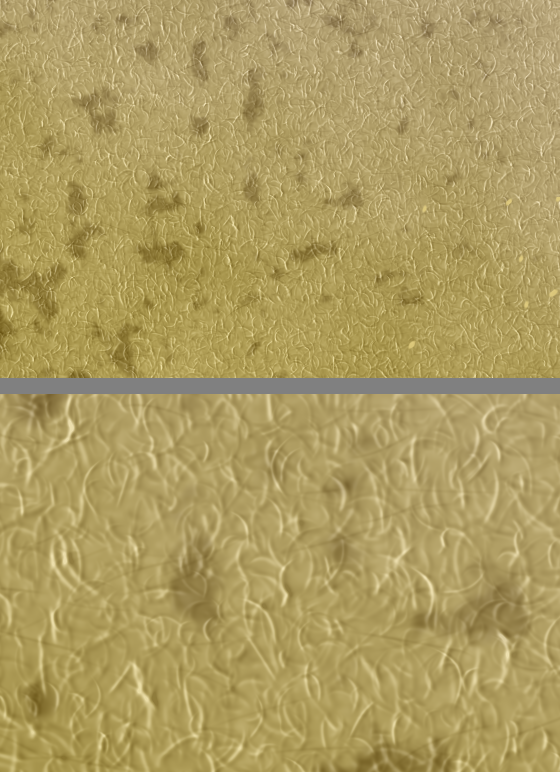
Top, the full canvas; bottom, a detail of the centre.
This texture is drawn by a Shadertoy shader. Its source:

```glsl
// Matted golden fibre sheet: glossy curved hairs, fine dark strands, stains and pale flecks.
#define HAIR_LAYERS 8
#define HAIR_CELL 0.034
#define HAIR_WIDTH 0.0024
#define HAIR_CONTRAST 0.90
#define STRAND_LAYERS 3
#define STRAND_CELL 0.10
#define STRAND_DARKNESS 0.45
#define GRAIN_AMOUNT 0.38
#define STAIN_AMOUNT 0.75
#define FLECK_CELL 0.13

// Sineless hash: three random values per cell
vec3 hash3(vec2 p) {
    vec3 q = fract(p.xyx * vec3(0.1031, 0.1030, 0.0973));
    q += dot(q, q.yxz + 33.33);
    return fract((q.xxy + q.yzz) * q.zyx);
}

float noise(vec2 p) {
    vec2 i = floor(p), f = fract(p);
    f = f * f * (3.0 - 2.0 * f);
    float low = mix(hash3(i).x, hash3(i + vec2(1, 0)).x, f.x);
    float high = mix(hash3(i + vec2(0, 1)).x, hash3(i + vec2(1, 1)).x, f.x);
    return mix(low, high, f.y);
}

float fbm(vec2 p) {
    float sum = 0.0, amp = 0.55;
    for (int i = 0; i < 4; i++) {
        sum += amp * noise(p);
        p = mat2(1.6, 1.2, -1.2, 1.6) * p + 17.3;
        amp *= 0.5;
    }
    return sum;
}

vec2 rotate(vec2 p, float a) {
    float c = cos(a), s = sin(a);
    return vec2(c * p.x + s * p.y, c * p.y - s * p.x);
}

// Bent tapering hair along y: x = lit ridge, y = shadow on its right
vec2 hair(vec2 p, float halfLength, float bend, float width) {
    float t = p.y / halfLength;
    float x = (p.x - bend * halfLength * (t * t + 0.4 * t * t * t)) / width;
    float taper = 1.0 - smoothstep(0.45, 1.0, abs(t));
    float shade = (x - 1.7) / 1.3;
    return taper * vec2(exp(-x * x), exp(-shade * shade));
}

// Signed relief from short, mostly upright hairs
float hairRelief(vec2 p, float pixel) {
    float relief = 0.0;
    for (int layer = 0; layer < HAIR_LAYERS; layer++) {
        vec2 q = p / HAIR_CELL + float(layer) * vec2(31.37, 47.71);
        for (int n = 0; n < 9; n++) {
            vec2 cell = floor(q) + vec2(n % 3 - 1, n / 3 - 1);
            vec3 place = hash3(cell), form = hash3(cell + 211.0);
            float turn = 2.0 * place.z - 1.0;
            float angle = 1.5 * turn * abs(turn) + 0.12;
            vec2 local = rotate((q - cell - place.xy) * HAIR_CELL, angle);
            float halfLength = HAIR_CELL * mix(0.28, 0.95, form.x * form.x);
            float width = max(HAIR_WIDTH * mix(0.6, 1.15, form.z), 0.7 * pixel);
            vec2 lit = hair(local, halfLength, 1.3 * (form.y - 0.5), width);
            float gloss = 0.25 + 1.15 * pow(fract(form.z * 7.0 + form.x), 4.0);
            gloss *= mix(0.5, 1.0, cos(angle) * cos(angle));
            relief += gloss * lit.x - (0.22 + 0.3 * gloss) * lit.y;
        }
    }
    return relief;
}

// Sparse long strands lying nearly flat
float darkStrands(vec2 p, float pixel) {
    float dark = 0.0;
    for (int layer = 0; layer < STRAND_LAYERS; layer++) {
        vec2 q = p / STRAND_CELL + float(layer) * vec2(13.61, 29.17) + 90.0;
        for (int n = 0; n < 9; n++) {
            vec2 cell = floor(q) + vec2(n % 3 - 1, n / 3 - 1);
            vec3 place = hash3(cell), form = hash3(cell + 137.0);
            vec2 local = rotate((q - cell - place.xy) * STRAND_CELL, 1.57 + 0.9 * (place.z - 0.5));
            float width = max(0.0015, 0.6 * pixel);
            float halfLength = STRAND_CELL * mix(0.2, 0.7, form.x);
            dark += form.z * hair(local, halfLength, 0.4 * (form.y - 0.5), width).x;
        }
    }
    return dark;
}

// Rare pale chips towards the lower right
float flecks(vec2 p, vec2 uv, float pixel) {
    vec2 q = p / FLECK_CELL, cell = floor(q);
    vec3 r = hash3(cell + 53.0);
    vec2 local = rotate((q - cell - 0.25 - 0.5 * r.xy) * FLECK_CELL, -0.9 + 0.8 * r.x);
    local.x += 0.003 * (noise(p * 120.0) - 0.5);
    float d = (length(local / vec2(0.5, 1.0)) - mix(0.006, 0.013, r.y)) * 0.6;
    float zone = step(0.72, uv.x) * step(uv.y, 0.48) * step(0.5, r.z);
    return zone * (1.0 - smoothstep(-pixel, pixel, d));
}

void mainImage(out vec4 fragColor, in vec2 fragCoord) {
    float pixel = 1.0 / iResolution.y;
    vec2 p = fragCoord * pixel, uv = fragCoord / iResolution.xy;

    // Olive gold below, dusty beige at the upper right
    float cloud = fbm(p * 4.0);
    float dusty = smoothstep(0.15, 1.15, 0.75 * uv.y + 0.4 * uv.x + 0.3 * (cloud - 0.5));
    vec3 color = mix(vec3(0.68, 0.61, 0.32), vec3(0.715, 0.645, 0.47), dusty);
    color += 0.07 * (cloud - 0.5);

    // Glossy relief, grain and strands
    float relief = HAIR_CONTRAST * hairRelief(p, pixel);
    relief += GRAIN_AMOUNT * (noise(p * 150.0) + noise(p * 75.0 + 9.0) - 1.0);
    relief -= STRAND_DARKNESS * darkStrands(p, pixel);
    float light = min(max(relief, 0.0), 1.6), dark = min(max(-relief, 0.0), 1.2);
    color += light * vec3(0.145, 0.155, 0.185) - dark * vec3(0.105, 0.11, 0.10);

    // Olive brown stains, denser on the left
    float stain = smoothstep(0.64, 0.84, fbm(p * 15.0 + 40.0) + 0.16 * (0.5 - uv.x));
    color -= STAIN_AMOUNT * stain * vec3(0.19, 0.20, 0.17);

    color = mix(color, vec3(0.89, 0.81, 0.50), 0.85 * flecks(p, uv, pixel));
    fragColor = vec4(clamp(color, 0.0, 1.0), 1.0);
}
```
